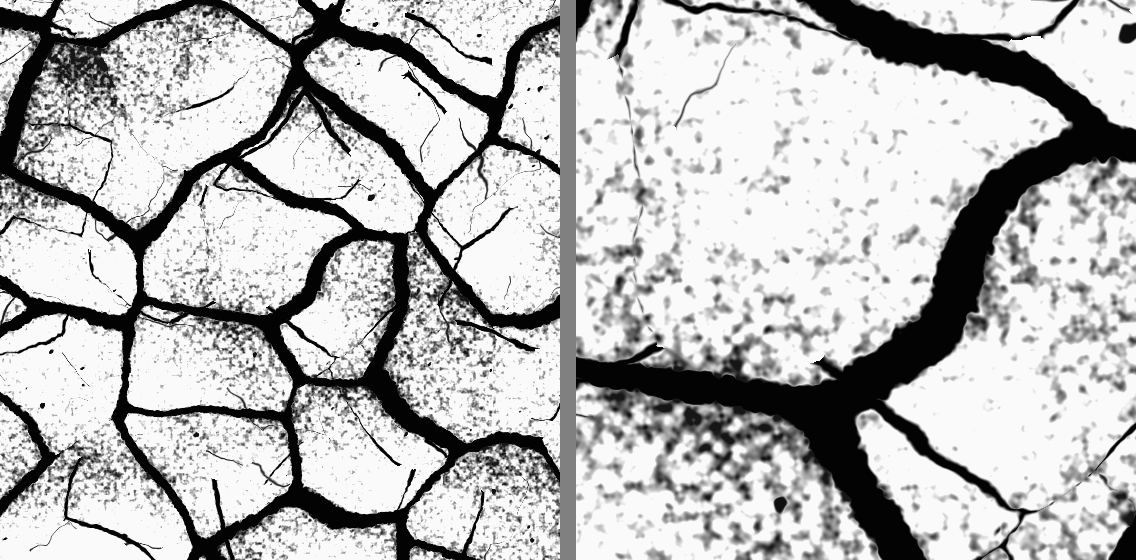
Left, the full canvas; right, a detail of the centre.
This texture is drawn by a Shadertoy shader. Its source:

```glsl
// Dry cracked earth in stark black and white, with thin fissures, grain and pits.

const vec3 INK = vec3(0.01);
const vec3 PAPER = vec3(0.98);
const float EDGE_BLUR = 0.0013;

vec2 hash22(vec2 p) {
    vec3 q = fract(p.xyx * vec3(0.1031, 0.1030, 0.0973));
    q += dot(q, q.yzx + 33.33);
    return fract((q.xx + q.yz) * q.zy);
}

float valueNoise(vec2 p) {
    vec2 cell = floor(p), f = fract(p);
    f = f * f * (3.0 - 2.0 * f);
    float low = mix(hash22(cell).x, hash22(cell + vec2(1, 0)).x, f.x);
    float high = mix(hash22(cell + vec2(0, 1)).x, hash22(cell + 1.0).x, f.x);
    return mix(low, high, f.y);
}

float fbm(vec2 p, int octaves) {
    float sum = 0.0, weight = 0.5, total = 0.0;
    for (int i = 0; i < octaves; i++) {
        sum += weight * valueNoise(p);
        total += weight;
        weight *= 0.5;
        p = mat2(1.6, 1.2, -1.2, 1.6) * p + 17.3;
    }
    return sum / total;
}

vec2 warp(vec2 p, float frequency, float amount, int octaves) {
    vec2 q = p * frequency;
    return p + amount * (vec2(fbm(q + 31.7, octaves), fbm(q + 83.1, octaves)) - 0.5);
}

// Voronoi cracks. x: distance to the nearest open crack (negative inside it),
// y: height above the plate centre, z: random tone of the plate.
vec3 cracks(vec2 p, float scale, float seed, vec2 halfWidth, float openShare, float rounding) {
    vec2 q = p * scale + seed;
    vec2 base = floor(q), nearId = base, nearOffset = vec2(0);
    float best = 100.0;
    for (int y = -1; y <= 1; y++)
    for (int x = -1; x <= 1; x++) {
        vec2 id = base + vec2(x, y);
        vec2 offset = id + hash22(id) - q;
        float d = dot(offset, offset);
        if (d < best) { best = d; nearId = id; nearOffset = offset; }
    }
    float sum = 1e-9;
    for (int y = -2; y <= 2; y++)
    for (int x = -2; x <= 2; x++) {
        vec2 id = nearId + vec2(x, y);
        if (x == 0 && y == 0) continue;
        vec2 offset = id + hash22(id) - q;
        float d = dot(0.5 * (nearOffset + offset), normalize(offset - nearOffset)) / scale;
        vec2 pick = hash22(nearId + id + seed + 0.5);
        if (pick.x < openShare)
            sum += exp((mix(halfWidth.x, halfWidth.y, pick.y) - d) / rounding);
    }
    return vec3(-rounding * log(sum), -nearOffset.y, hash22(nearId + 7.7).x);
}

// Scattered slanted pits: distance to the nearest one.
float pits(vec2 p, float scale, float share, vec2 radius) {
    vec2 q = p * scale, base = floor(q);
    float nearest = 1.0;
    for (int y = -1; y <= 1; y++)
    for (int x = -1; x <= 1; x++) {
        vec2 id = base + vec2(x, y);
        vec2 pick = hash22(id + 57.0);
        if (pick.x > share) continue;
        vec2 v = (q - id - hash22(id + 11.0)) / scale;
        v = vec2(v.x + v.y, 1.5 * (v.y - v.x)) * 0.707;
        nearest = min(nearest, length(v) - mix(radius.x, radius.y, pick.y * pick.y));
    }
    return nearest;
}

float coverage(float d) {
    return 1.0 - smoothstep(-EDGE_BLUR, EDGE_BLUR, d);
}

void mainImage(out vec4 fragColor, in vec2 fragCoord) {
    vec2 uv = fragCoord / iResolution.y;

    // Bent and frayed coordinates
    vec2 bent = warp(uv, 5.0, 0.09, 2);
    vec2 frayed = warp(bent, 55.0, 0.009, 3);
    vec2 crooked = warp(frayed, 18.0, 0.035, 2);
    float grain = fbm(uv * 170.0, 2);
    float fray = (grain - 0.5) * 0.005;

    // Three generations of cracks
    vec3 plate = cracks(frayed, 4.1, 13.0, vec2(0.005, 0.0145), 0.94, 0.005);
    vec3 piece = cracks(frayed, 6.3, 41.0, vec2(0.0008, 0.0045), 0.36, 0.0015);
    vec3 hair = cracks(crooked, 9.0, 71.0, vec2(0.0002, 0.0015), 0.3, 0.0005);
    float taper = 0.005 * (valueNoise(uv * 11.0) - 0.45);
    float ink = coverage(plate.x + fray);
    ink = max(ink, coverage(piece.x + taper + 0.5 * fray));
    ink = max(ink, 0.9 * coverage(hair.x + 0.5 * taper));

    // Pits gathered in loose groups
    float group = smoothstep(0.3, 0.65, valueNoise(uv * 6.0 + 5.0));
    float pit = pits(warp(uv, 90.0, 0.008, 2), 24.0, 0.3 * group, vec2(0.001, 0.0065));
    ink = max(ink, 0.95 * coverage(pit));

    // Grainy shade, heavier on the upper rims and beside cracks
    float patches = fbm(uv * 7.0 + 23.0, 3);
    float rim = exp(-max(min(plate.x, piece.x + 0.008), 0.0) / 0.012);
    float shade = 0.6 * grain + 0.5 * patches + 0.1 * (plate.z - 0.5);
    shade += 0.1 * rim + 0.14 * smoothstep(0.05, 0.6, plate.y);
    float dust = clamp(3.2 * (shade - 0.64), 0.0, 0.92);

    fragColor = vec4(mix(PAPER, INK, max(ink, dust)), 1.0);
}
```
